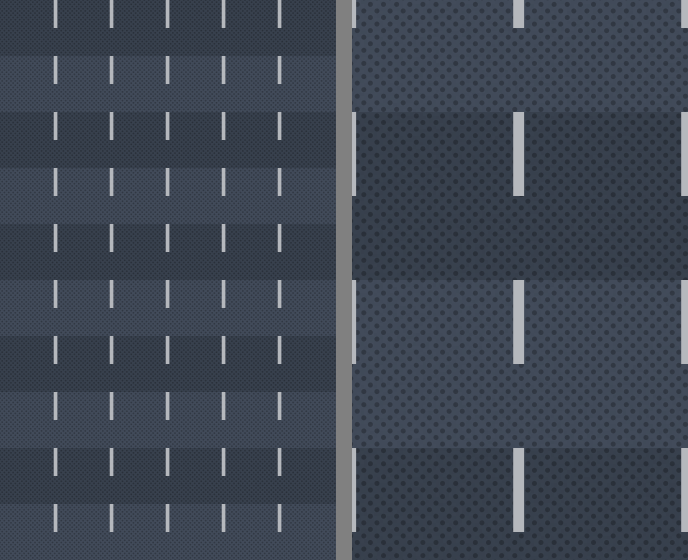
Left, the full canvas; right, a detail of the centre.
A WebGL 1 fragment shader for this pattern:

```glsl
precision highp float;
// Slate bands of alternating tone, covered by a fine staggered perforation.
// Short pale dashes stand in columns, filling the upper half of every band.
// Coordinates are measured in band heights; each edge is one pixel soft.

uniform vec2 u_resolution;

#define BANDS 10.0
#define COLUMNS 5.0
#define DASH_HALF_WIDTH 0.0325
#define DASH_SHIFT -0.008
#define DOTS_PER_BAND 12.8
#define DOT_RADIUS 0.19
#define DOT_DEPTH 0.25
#define GRAIN 0.008
#define LIGHT_SLATE vec3(0.256, 0.292, 0.350)
#define DARK_SLATE vec3(0.218, 0.252, 0.302)
#define DASH_COLOR vec3(0.710, 0.720, 0.740)

float hash(vec2 p) {
  return fract(sin(dot(p, vec2(127.1, 311.7))) * 43758.5453);
}

// Coverage of a shape from its signed distance and the pixel size.
float coverage(float dist, float pixel) {
  return clamp(0.5 - dist / pixel, 0.0, 1.0);
}

// Two interleaved square lattices give the staggered dots.
float perforation(vec2 p, float pixel) {
  vec2 q = p * DOTS_PER_BAND;
  float a = length(fract(q) - 0.5);
  float b = length(fract(q + 0.5) - 0.5);
  return coverage(min(a, b) - DOT_RADIUS, pixel * DOTS_PER_BAND);
}

// One dash per column and band; the outer borders stay empty.
float dashes(vec2 p, float pixel) {
  float x = p.x - DASH_SHIFT;
  float column = floor(x + 0.5);
  float inside = step(0.5, column) * step(column, COLUMNS + 0.5);
  float across = coverage(abs(x - column) - DASH_HALF_WIDTH, pixel);
  float along = coverage(abs(fract(p.y + 0.25) - 0.5) * -1.0 + 0.25, pixel);
  // The upper half of a band is centred at three quarters of its height.
  float offset = abs(fract(p.y - 0.25) - 0.5);
  along = coverage(offset - 0.25, pixel);
  return inside * across * along;
}

// Alternating tone: light at the bottom, softened where bands meet.
float lightBand(vec2 p, float pixel) {
  float d = abs(mod(p.y + 0.5, 2.0) - 1.0) - 0.5;
  return coverage(d, pixel);
}

void main() {
  float pixel = BANDS / u_resolution.y;
  vec2 p = gl_FragCoord.xy * pixel;

  vec3 color = mix(DARK_SLATE, LIGHT_SLATE, lightBand(p, pixel));
  color *= 1.0 - DOT_DEPTH * perforation(p, pixel);
  color += GRAIN * (hash(floor(p * 51.2)) - 0.5);
  color = mix(color, DASH_COLOR, dashes(p, pixel));

  gl_FragColor = vec4(color, 1.0);
}
```
